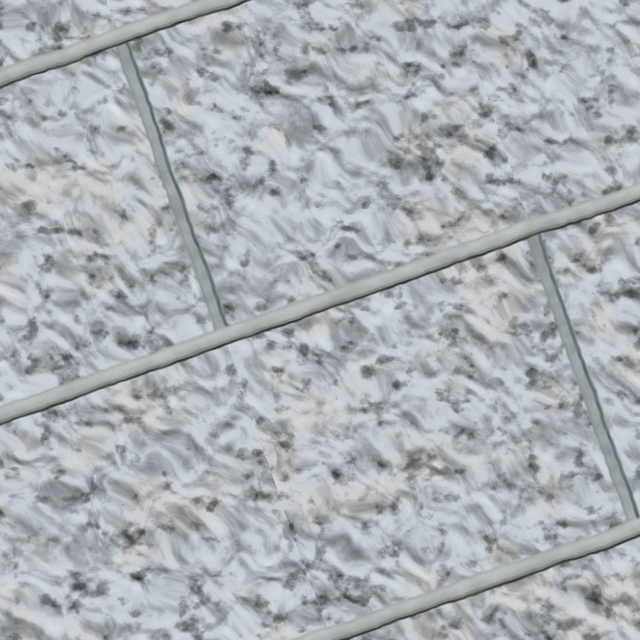
Give the GLSL for this texture, as a Shadertoy shader.

```glsl
// Tilted courses of rough pale granite blocks with grey mortar and shadowed joints.

float hash(vec2 p) {
    vec3 q = fract(p.xyx * vec3(0.1031, 0.1030, 0.0973));
    q += dot(q, q.yzx + 33.33);
    return fract((q.x + q.y) * q.z);
}

float noise(vec2 p) {
    vec2 i = floor(p), f = fract(p);
    f = f * f * (3.0 - 2.0 * f);
    return mix(mix(hash(i), hash(i + vec2(1, 0)), f.x),
               mix(hash(i + vec2(0, 1)), hash(i + vec2(1, 1)), f.x), f.y);
}

float fbm(vec2 p) {
    float sum = 0.0, amp = 0.53;
    for (int i = 0; i < 4; i++) {
        sum += amp * noise(p);
        p = mat2(1.6, 1.2, -1.2, 1.6) * p + 17.3;
        amp *= 0.5;
    }
    return sum;
}

// Soft band between two limits
float band(float x, float lo, float hi, float soft) {
    return smoothstep(lo - soft, lo + soft, x) * (1.0 - smoothstep(hi - soft, hi + soft, x));
}

vec3 stoneColor(vec2 p, vec2 block) {
    // Chiselled grain, drawn out towards the lower right
    vec2 g = mat2(0.80, 0.60, -0.60, 0.80) * p * vec2(32.0, 50.0) + 40.0 + block * 7.0;
    g += 1.2 * (vec2(noise(p * 24.0 + 5.0), noise(p * 24.0 + 61.0)) - 0.5);
    float grain = fbm(g);
    float relief = grain - fbm(g + vec2(-0.25, 0.45));
    float pits = smoothstep(0.56, 0.82, fbm(p * vec2(42.0, 50.0) + 90.0));
    float patches = fbm(p * 6.0 + 12.0);

    float tone = 0.733 + 0.42 * (grain - 0.5) + 0.38 * relief - 0.27 * pits;
    tone += 0.07 * (patches - 0.5) + 0.012 * (hash(block + 50.0) - 0.5);
    tone = min(tone, 0.79 + 0.3 * (tone - 0.79));
    float warmth = smoothstep(0.48, 0.75, fbm(p * 14.0 + 33.0));
    return tone * mix(vec3(0.968, 1.0, 1.036), vec3(0.995, 0.995, 1.0), warmth);
}

void mainImage(out vec4 fragColor, in vec2 fragCoord) {
    vec2 p = fragCoord / iResolution.y;
    float soft = max(0.0016, 0.8 / iResolution.y);

    // Wall axes: x along the courses, y across them
    vec2 wall = vec2(dot(p, vec2(0.944, 0.330)), dot(p, vec2(-0.330, 0.944)));
    vec2 wobble = 0.005 * (vec2(noise(wall.yx * 18.0), noise(wall * 15.0 + 8.0)) - 0.5);
    wobble += 0.002 * (vec2(noise(p * 90.0), noise(p * 90.0 + 31.0)) - 0.5);
    vec2 w = wall + wobble;

    // Running bond: alternate courses shift by half a block
    float course = floor((w.y - 0.32) / 0.496);
    float bed = mod(w.y - 0.32 + 0.248, 0.496) - 0.248;
    float along = w.x - 0.487 - 0.51 * course + 0.51;
    float head = mod(along, 1.02) - 0.51;
    vec3 color = stoneColor(p, vec2(floor(along / 1.02), course));

    float wear = fbm(wall * vec2(34.0, 60.0) + 70.0) - 0.5;

    // Upright joints: pale groove with a dark right side
    vec3 groove = vec3(0.60, 0.625, 0.63) + 0.16 * wear;
    color = mix(color, groove, 0.9 * band(head, -0.012, 0.011, soft * 1.5));
    color = mix(color, vec3(0.50, 0.53, 0.53), 0.45 * band(head, -0.012, -0.008, soft));
    color = mix(color, vec3(0.33, 0.38, 0.40), (0.8 + 0.6 * wear) * band(head, 0.0045, 0.0095, soft * 1.3));

    // Long joints: rounded mortar strip above a thin shadow
    vec3 mortar = mix(vec3(0.61, 0.63, 0.61), vec3(0.71, 0.735, 0.745), smoothstep(0.002, 0.019, bed));
    mortar += 0.12 * wear;
    color = mix(color, mortar, 0.94 * band(bed, 0.0, 0.026, soft * 1.5));
    color = mix(color, vec3(0.56, 0.58, 0.58), 0.35 * band(bed, 0.023, 0.027, soft * 1.5));
    color = mix(color, vec3(0.20, 0.21, 0.20), (0.88 + 0.5 * wear) * band(bed, -0.002, 0.002, soft));
    color = mix(color, vec3(0.40, 0.41, 0.39), 0.45 * band(bed, 0.002, 0.006, soft));

    fragColor = vec4(clamp(color, 0.0, 1.0), 1.0);
}
```
